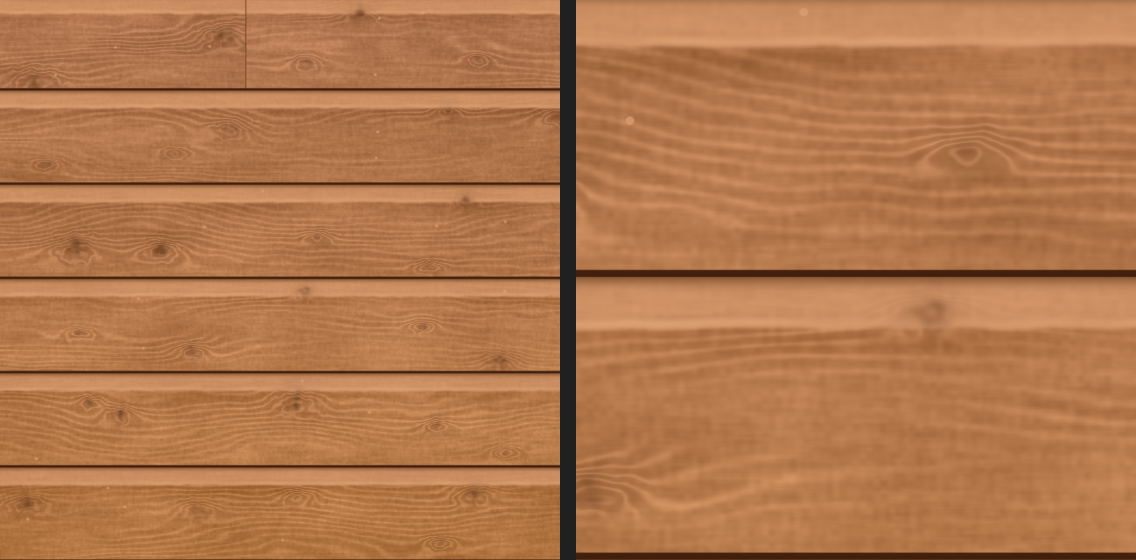
Left: the whole. Right: its middle third, enlarged.
Reproduce this texture procedurally as a Shadertoy shader.

```glsl
const float PITCH = 0.1683;      // height of one board
const float BEVEL = 0.195;       // share of a board taken by its sloped top
const float SEAM_X = 0.439;      // butt joint in the top board
const vec3 WOOD = vec3(0.705, 0.470, 0.298);
const vec3 TONE_STEP = vec3(0.072, 0.064, 0.058);
const vec3 SLOPE = vec3(0.800, 0.560, 0.385);
const vec3 RIDGE = vec3(0.865, 0.635, 0.455);
const vec3 STAIN = vec3(0.450, 0.265, 0.145);
const vec3 GROOVE = vec3(0.235, 0.110, 0.040);

float hash(vec2 p) {
    return fract(sin(dot(p, vec2(127.1, 311.7))) * 43758.5453);
}

float noise(vec2 p) {
    vec2 i = floor(p), f = fract(p);
    f = f * f * (3.0 - 2.0 * f);
    return mix(mix(hash(i), hash(i + vec2(1, 0)), f.x),
               mix(hash(i + vec2(0, 1)), hash(i + vec2(1, 1)), f.x), f.y);
}

float fbm(vec2 p) {
    float sum = 0.0, amp = 0.5;
    for (int i = 0; i < 4; i++) {
        sum += amp * noise(p);
        p = p * 2.03 + 17.3;
        amp *= 0.5;
    }
    return sum;
}

// Soft line of the given half width around distance zero
float line(float dist, float halfWidth, float px) {
    return 1.0 - smoothstep(halfWidth - px, halfWidth + px, abs(dist));
}

// x: bend of the grain, y: darkness of the knots, z: influence area
vec3 knots(vec2 p, float seed) {
    vec3 sum = vec3(0.0);
    for (int i = 0; i < 5; i++) {
        vec2 key = vec2(float(i) + 3.0, seed * 7.0 + 1.0);
        vec2 center = vec2((float(i) + hash(key)) / 5.0,
                           PITCH * mix(0.08, 0.92, hash(key + 21.0)));
        float size = mix(0.007, 0.016, pow(hash(key + 43.0), 2.0));
        vec2 q = (p - center) / size;
        q += 0.9 * (vec2(noise(p * 90.0), noise(p * 90.0 + 31.0)) - 0.5);
        float r = length(q * vec2(0.75, 1.0));
        float strength = mix(0.25, 1.0, hash(key + 65.0));
        float rough = 0.4 + 0.9 * noise(p * vec2(130.0, 170.0) + seed);
        sum.x += 3.0 * exp(-0.45 * dot(q * vec2(0.45, 1.0), q * vec2(0.45, 1.0)));
        sum.y += strength * rough * (0.75 * exp(-r * r * 1.6) + 0.2 * exp(-r * r * 0.2));
        sum.z += exp(-0.12 * dot(q * vec2(0.3, 1.0), q * vec2(0.3, 1.0)));
    }
    return sum;
}

// Growth rings cut lengthwise, bright on their crests
float grain(vec2 p, float bend, float seed) {
    float phase = p.y * 75.0 + bend + 5.0 * noise(vec2(p.x * 4.0, p.y * 16.0) + seed * 9.0)
                + 0.8 * noise(p * vec2(20.0, 60.0) + seed);
    float wave = 0.5 + 0.5 * sin(6.2832 * phase);
    return pow(wave, 2.0) - 0.375;
}

// Fibres, saw marks and blotches of the stained surface
float surface(vec2 p, float seed) {
    float fibre = fbm(p * vec2(28.0, 230.0) + seed * 13.0) - 0.47;
    float saw = noise(p * vec2(260.0, 90.0) + seed) - 0.5;
    float speck = noise(p * 240.0 + seed * 5.0) - 0.5;
    float blotch = fbm(p * vec2(7.0, 22.0) + seed * 4.0) - 0.47;
    return 1.2 * fibre + 0.45 * saw + 0.55 * speck + 1.8 * blotch;
}

// Few tiny pale nail heads on a coarse grid
float nails(vec2 p, float seed, float px) {
    vec2 grid = p * vec2(7.0, 18.0);
    vec2 cell = floor(grid);
    vec2 key = cell + seed * 3.7;
    vec2 spot = (cell + 0.2 + 0.6 * vec2(hash(key), hash(key + 9.0))) / vec2(7.0, 18.0);
    return step(0.82, hash(key + 17.0)) * line(length(p - spot), 0.0025, px);
}

void mainImage(out vec4 fragColor, in vec2 fragCoord) {
    vec2 uv = fragCoord / iResolution.xy;
    float px = 1.0 / iResolution.y;

    // Board index, and depth below its upper groove
    float row = (uv.y + 0.001) / PITCH;
    float board = floor(row);
    float depth = 1.0 - fract(row);
    vec2 p = vec2(uv.x, depth * PITCH);
    float jointed = step(4.5, board);
    float seed = board + jointed * 6.0 * step(SEAM_X, uv.x);

    // Flat face
    vec3 knot = knots(p, seed);
    float patches = smoothstep(0.35, 0.65, noise(p * vec2(3.0, 24.0) + seed * 5.0));
    float rings = grain(p, knot.x, seed) * clamp(0.2 + 0.6 * patches + 0.8 * knot.z, 0.0, 1.2);
    float texture0 = surface(p, seed);
    float tone = texture0 + 1.1 * rings + 0.5 * (hash(vec2(seed, 4.0)) - 0.5);
    vec3 face = WOOD + TONE_STEP * tone;
    face += mix(vec3(0.0, -0.004, -0.035), vec3(0.0, 0.0, 0.025), uv.y);
    face -= 0.035 * exp(-pow((depth - BEVEL - 0.05) / 0.06, 2.0));

    // Sloped top catching the light, with a worn bright ridge
    float edge = (depth - BEVEL) * PITCH + 0.002 * (noise(vec2(uv.x * 60.0, seed)) - 0.5);
    vec3 slope = SLOPE + TONE_STEP * (0.45 * texture0 + 0.2 * rings);
    vec3 col = mix(slope, face, smoothstep(-0.002, 0.002 + px, edge));
    float wear = 0.3 + 0.6 * noise(vec2(uv.x * 25.0, seed * 3.0));
    col = mix(col, RIDGE, wear * line(edge + 0.003, 0.002, 0.002 + px));

    // Knots and nails
    col = mix(col, STAIN, clamp(knot.y, 0.0, 0.85));
    col = mix(col, RIDGE, 0.7 * nails(p, seed, px));

    // Butt joint, then the groove and the shade it casts
    float joint = jointed * line(uv.x - SEAM_X, 0.0011, px);
    col = mix(col, STAIN, 0.75 * joint);
    col = mix(col, STAIN, 0.8 * exp(-pow(p.y / 0.0065, 2.0)));
    float gap = min(depth, 1.0 - depth) * PITCH;
    col = mix(col, GROOVE, 0.95 * line(gap, 0.0021, px));

    fragColor = vec4(clamp(col, 0.0, 1.0), 1.0);
}
```
